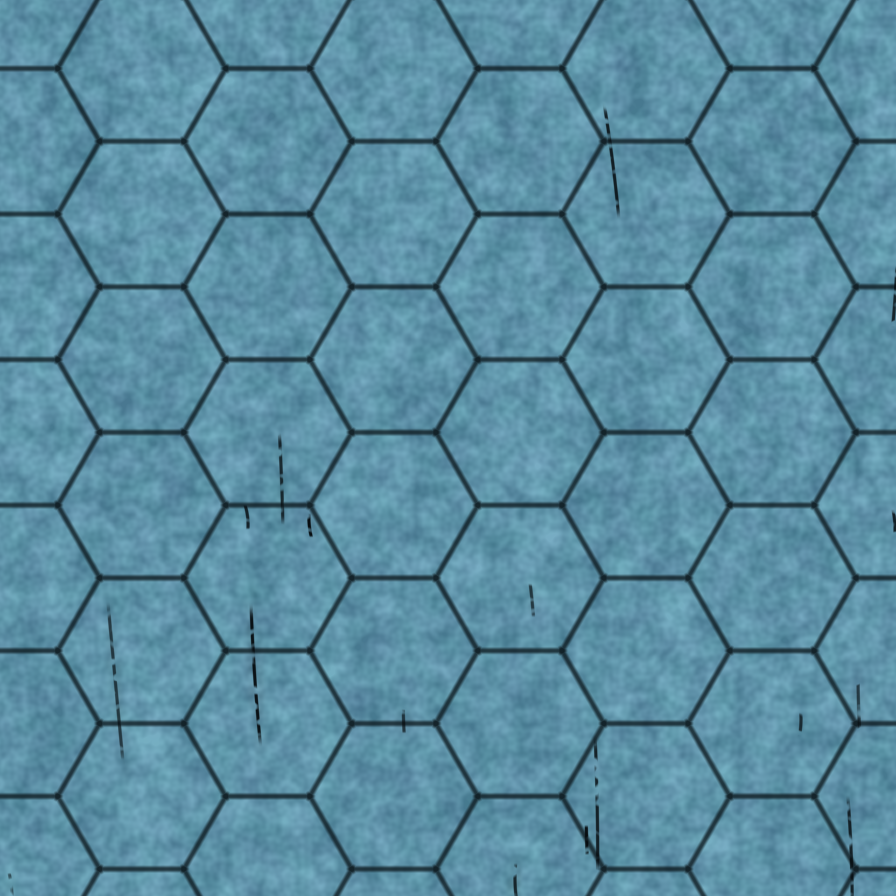
Give the GLSL for this pattern, as a WebGL 2 fragment shader.

```glsl
#version 300 es
precision highp float;
// Mottled blue hexagon tiles with dark joints and broken, near-vertical scratches.
uniform vec2 u_resolution;
out vec4 fragColor;

vec2 hash2(vec2 p) {
    vec3 q = fract(vec3(p.xyx) * vec3(0.1031, 0.1030, 0.0973));
    q += dot(q, q.yzx + 33.33);
    return fract((q.xx + q.yz) * q.zy);
}

float cornerGradient(vec2 cell, vec2 corner, vec2 f) {
    float angle = 6.2832 * hash2(cell + corner).x;
    return dot(vec2(cos(angle), sin(angle)), f - corner);
}

float gradientNoise(vec2 p) {
    vec2 i = floor(p), f = fract(p);
    vec2 u = f * f * f * (f * (f * 6.0 - 15.0) + 10.0);
    float low = mix(cornerGradient(i, vec2(0, 0), f), cornerGradient(i, vec2(1, 0), f), u.x);
    float high = mix(cornerGradient(i, vec2(0, 1), f), cornerGradient(i, vec2(1, 1), f), u.x);
    return mix(low, high, u.y);
}

// Offset from the centre of the nearest flat-topped hexagon of height 1
vec2 hexLocal(vec2 p) {
    vec2 period = vec2(1.73205, 1.0);
    vec2 a = p - period * round(p / period);
    vec2 b = p - period * (floor(p / period) + 0.5);
    return dot(a, a) < dot(b, b) ? a : b;
}

// Opacity of the joints, darker where three of them meet
float jointMask(vec2 uv) {
    vec2 h = abs(hexLocal((uv - vec2(0.1582, 0.7611)) / 0.16245));
    float edge = 0.5 - max(h.y, dot(h, vec2(0.86603, 0.5)));
    float vertex = min(length(h - vec2(0.57735, 0.0)), length(h - vec2(0.28868, 0.5)));
    float line = 0.76 * (1.0 - smoothstep(0.003, 0.031, edge));
    float knot = 0.9 * (1.0 - smoothstep(0.012, 0.045, vertex));
    return max(line, knot);
}

// x: scratch opacity, y: soft smudge around it
vec2 scratches(vec2 uv, float pixel) {
    vec2 mask = vec2(0.0);
    for (int i = 0; i < 17; i++) {
        float id = float(i);
        vec2 centre = hash2(vec2(id * 3.7 + 1.0, 12.3));
        vec2 shape = hash2(vec2(id * 5.1 + 2.0, 47.9));
        vec2 look = hash2(vec2(id * 2.3 + 4.0, 81.5));
        float halfLength = mix(0.014, 0.1, pow(shape.x, 3.5));
        float dy = uv.y - centre.y;
        float t = dy / halfLength;
        float dx = abs(uv.x - centre.x + (shape.y - 0.35) * 0.2 * dy - 0.003 * t * t * (look.x - 0.5));
        float ends = 1.0 - smoothstep(0.75, 1.0, abs(t));
        float gaps = smoothstep(-0.35, 0.0, gradientNoise(vec2(id * 7.3 + uv.x * 60.0, uv.y * 90.0)));
        float body = 1.0 - smoothstep(0.0008, 0.0016 + pixel, dx);
        mask.x = max(mask.x, body * ends * gaps * mix(0.5, 1.0, look.y));
        mask.y = max(mask.y, exp(-dx * dx * 16000.0 - t * t * 1.2) * look.x);
    }
    return mask;
}

void main() {
    vec2 uv = gl_FragCoord.xy / u_resolution.y;

    // Mottled glaze: blotches, fine grain and broad vertical streaks
    float mottle = 0.45 * gradientNoise(uv * 26.0)
                 + 0.48 * gradientNoise(uv * 61.0 + 17.0)
                 + 0.36 * gradientNoise(uv * 128.0 + 43.0)
                 + 0.25 * gradientNoise(uv * vec2(15.0, 3.0) + 71.0);
    vec3 glaze = mix(vec3(0.28, 0.475, 0.565), vec3(0.46, 0.68, 0.76), clamp(0.5 + mottle, 0.0, 1.0));
    glaze += vec3(0.02, -0.012, 0.012) * gradientNoise(uv * 34.0 + 90.0);

    // Scratches with patchy smudges, then joints
    vec2 wear = scratches(uv, 1.0 / u_resolution.y);
    float patchy = 0.5 + gradientNoise(uv * vec2(110.0, 60.0));
    vec3 color = glaze * (1.0 - 0.22 * wear.y * patchy);
    color = mix(color, vec3(0.045, 0.09, 0.11), jointMask(uv));
    color = mix(color, vec3(0.015, 0.03, 0.04), wear.x);
    fragColor = vec4(color, 1.0);
}
```
